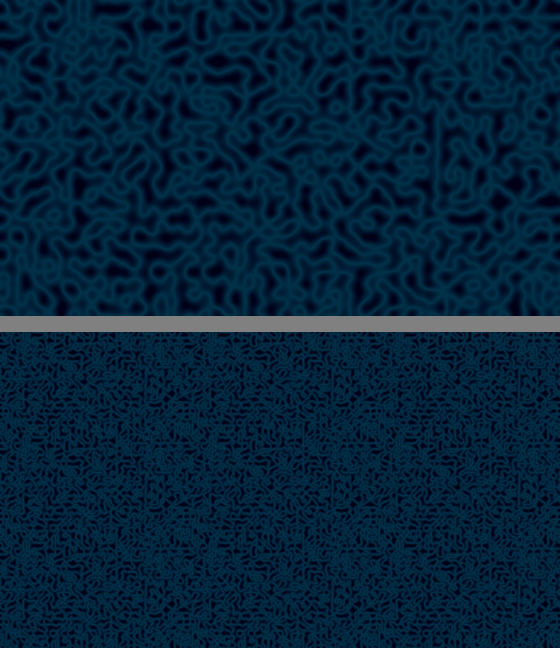
Top: one tile. Bottom: repeated 3 by 3.
A Shadertoy shader for this texture:

```glsl
// Dark blue maze of soft glowing filaments around near-black pockets.
// One layer of wrapping gradient noise is folded at zero, so its zero
// contours become bright ridges and its extremes become dark hollows.

const vec2 CELLS = vec2(32.0, 18.0); // whole repeats, so the canvas tiles

float hash(vec2 p) {
    vec3 q = fract(p.xyx * vec3(0.1031, 0.1030, 0.0973));
    q += dot(q, q.yzx + 33.33);
    return fract((q.x + q.y) * q.z);
}

// Random unit slope at a lattice corner, dotted with the offset from it
float cornerSlope(vec2 cell, vec2 corner, vec2 local) {
    float angle = 6.28319 * hash(mod(cell + corner, CELLS) + 7.0);
    return dot(vec2(cos(angle), sin(angle)), local - corner);
}

float gradientNoise(vec2 p) {
    vec2 cell = floor(p);
    vec2 local = fract(p);
    vec2 fade = local * local * local * (local * (local * 6.0 - 15.0) + 10.0);
    float low = mix(cornerSlope(cell, vec2(0, 0), local),
                    cornerSlope(cell, vec2(1, 0), local), fade.x);
    float high = mix(cornerSlope(cell, vec2(0, 1), local),
                     cornerSlope(cell, vec2(1, 1), local), fade.x);
    return mix(low, high, fade.y);
}

void mainImage(out vec4 fragColor, in vec2 fragCoord) {
    float noise = gradientNoise(fragCoord / iResolution.xy * CELLS);

    // Fold at zero, with the crease slightly rounded
    float fold = sqrt(noise * noise + 0.0003);
    float ridge = clamp(1.0 - 2.1 * fold, 0.0, 1.0);

    vec3 hollow = vec3(0.0, 0.0, 0.09);
    vec3 filament = vec3(0.0, 0.2, 0.29);
    fragColor = vec4(mix(hollow, filament, ridge), 1.0);
}
```
